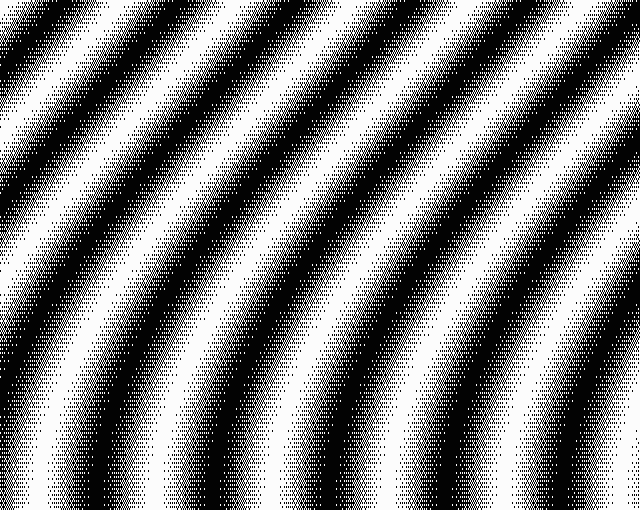
Give the GLSL for this background, as a WebGL 1 fragment shader.

```glsl
precision highp float;
// Bending black and white waves drawn as one-bit ordered dither.
// A sine tone, sheared along a cosine curve, is compared with a 4x4 Bayer
// threshold in tall cells; each cell is box filtered for smooth edges.

uniform vec2 u_resolution;

const float TAU = 6.2831853;
const vec2 CELLS_PER_WIDTH = vec2(640.0, 320.0); // cells are twice as tall as wide
const float WAVE_PERIOD = 0.1816;  // 5.5 waves across the width
const float DARK_START = 0.15;     // first dark crest on the bottom edge
const float BEND_SIZE = 0.39;
const float BEND_RATE = 2.32;
const vec3 INK = vec3(0.01);
const vec3 PAPER = vec3(0.99);

// Sideways shift of the waves at a height above the bottom edge.
float bend(float height, float size, float rate) {
  return size * (1.0 - cos(rate * height));
}

// Brightness of the waves, 0 on dark crests and 1 on light ones.
float waveTone(vec2 p, float period, float start) {
  float x = p.x - start - bend(p.y, BEND_SIZE, BEND_RATE);
  return 0.5 - 0.5 * cos(TAU * x / period);
}

// Recursive Bayer thresholds.
float bayer2(vec2 cell) {
  cell = mod(floor(cell), 2.0);
  return fract(cell.x * 0.5 + cell.y * cell.y * 0.75);
}

float bayer4(vec2 cell) {
  return bayer2(cell * 0.5) * 0.25 + bayer2(cell) + 0.5 / 16.0;
}

// One-bit value of a cell; rows are counted down from the top edge.
float ditheredCell(vec2 cell, float aspect) {
  vec2 p = (cell + 0.5) / CELLS_PER_WIDTH;
  p.y = aspect - p.y;
  return step(bayer4(cell), waveTone(p, WAVE_PERIOD, DARK_START));
}

// Area average of the cells below one pixel footprint.
float filteredDither(vec2 center, vec2 footprint, float aspect) {
  vec2 low = center - 0.5 * footprint;
  vec2 high = center + 0.5 * footprint;
  float light = 0.0;
  float area = 0.0;
  for (int j = 0; j < 3; j++) {
    for (int i = 0; i < 3; i++) {
      vec2 cell = floor(low) + vec2(float(i), float(j));
      vec2 overlap = max(min(high, cell + 1.0) - max(low, cell), 0.0);
      float weight = overlap.x * overlap.y;
      light += weight * ditheredCell(cell, aspect);
      area += weight;
    }
  }
  return light / area;
}

void main() {
  float aspect = u_resolution.y / u_resolution.x;
  vec2 p = gl_FragCoord.xy / u_resolution.x;
  vec2 center = vec2(p.x, aspect - p.y) * CELLS_PER_WIDTH;
  vec2 footprint = CELLS_PER_WIDTH / u_resolution.x;
  float light = filteredDither(center, footprint, aspect);
  gl_FragColor = vec4(mix(INK, PAPER, light), 1.0);
}
```
